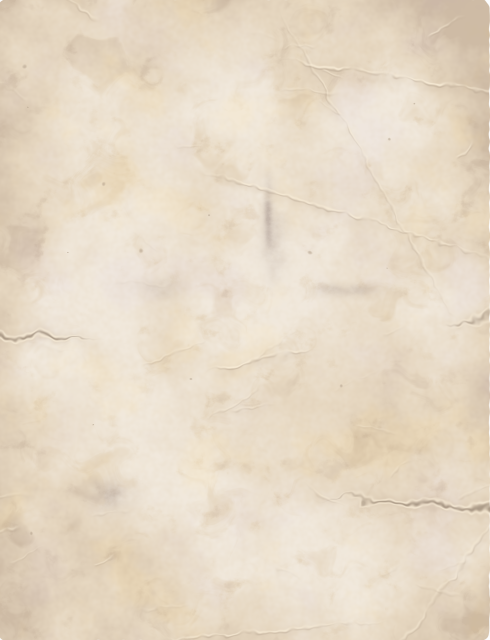
Give the GLSL for this texture, as a Shadertoy shader.

```glsl
// Aged cream parchment with mottled stains, worn edges, soft creases and small tears.
#define PALE vec3(0.938, 0.902, 0.848)
#define CREAM vec3(0.900, 0.840, 0.750)
#define TAN vec3(0.815, 0.742, 0.655)
#define RIDGE vec3(0.980, 0.935, 0.850)
#define SHADE vec3(0.700, 0.630, 0.550)
#define SMUDGE vec3(0.730, 0.670, 0.630)
#define EDGE_DARK 0.52
#define EDGE_REACH 0.095
#define MOTTLE 1.15
#define STAIN 0.30
#define CREASE_WIDTH 0.0016
#define CREASE_COUNT 34

vec2 hash2(vec2 p) {
    vec3 q = fract(vec3(p.xyx) * vec3(0.1031, 0.1030, 0.0973));
    q += dot(q, q.yzx + 33.33);
    return fract((q.xx + q.yz) * q.zy);
}

float gradientNoise(vec2 p) {
    vec2 i = floor(p), f = fract(p);
    vec2 u = f * f * f * (f * (f * 6.0 - 15.0) + 10.0);
    vec2 e = vec2(0.0, 1.0);
    float a = dot(hash2(i) * 2.0 - 1.0, f);
    float b = dot(hash2(i + e.yx) * 2.0 - 1.0, f - e.yx);
    float c = dot(hash2(i + e.xy) * 2.0 - 1.0, f - e.xy);
    float d = dot(hash2(i + e.yy) * 2.0 - 1.0, f - e.yy);
    return mix(mix(a, b, u.x), mix(c, d, u.x), u.y);
}

float fbm(vec2 p) {
    float sum = 0.0, amp = 0.5;
    for (int i = 0; i < 5; i++) {
        sum += amp * gradientNoise(p);
        p = mat2(1.6, 1.2, -1.2, 1.6) * p + 17.3;
        amp *= 0.55;
    }
    return sum;
}

float bell(float x, float w) { return exp(-x * x / (w * w)); }

// x: signed distance to the line a-b, y: position along it from 0 to 1
vec2 lineCoords(vec2 p, vec2 a, vec2 b) {
    vec2 ab = b - a, ap = p - a;
    return vec2((ab.x * ap.y - ab.y * ap.x) / length(ab), dot(ap, ab) / dot(ab, ab));
}

float fadeEnds(float h) { return smoothstep(0.0, 0.2, h) * (1.0 - smoothstep(0.7, 1.0, h)); }

// Raised paper fold: warm bright ridge, thin shadow and a faint stain around it
vec3 fold(vec3 col, vec2 p, vec2 a, vec2 b, float strength) {
    vec2 l = lineCoords(p, a, b);
    float s = strength * fadeEnds(l.y);
    col = mix(col, TAN, 0.30 * s * bell(l.x + 0.005, 0.008));
    col = mix(col, SHADE, 0.50 * s * bell(l.x + 1.4 * CREASE_WIDTH, CREASE_WIDTH));
    return mix(col, RIDGE, 0.85 * s * bell(l.x - 0.6 * CREASE_WIDTH, CREASE_WIDTH));
}

// Torn line from the margin point a, narrowing towards b
vec3 tear(vec3 col, vec2 p, vec2 a, vec2 b, float strength) {
    vec2 l = lineCoords(p, a, b);
    float s = strength * smoothstep(-0.05, 0.0, l.y) * (1.0 - smoothstep(0.5, 1.0, l.y));
    float w = mix(0.0026, 0.0014, clamp(l.y, 0.0, 1.0));
    col = mix(col, TAN, 0.5 * s * bell(l.x, 0.011));
    col = mix(col, RIDGE, 0.7 * s * bell(abs(l.x) - 2.0 * w, w));
    return mix(col, SHADE * 0.9, 0.8 * s * bell(l.x, w));
}

float smear(vec2 p, vec2 centre, vec2 size) {
    vec2 d = (p - centre) / size;
    return exp(-dot(d, d));
}

void mainImage(out vec4 fragColor, in vec2 fragCoord) {
    vec2 p = fragCoord / iResolution.y;
    vec2 size = vec2(iResolution.x / iResolution.y, 1.0);
    vec2 wobble = vec2(gradientNoise(p * 23.0), gradientNoise(p * 23.0 + 40.0));
    vec2 fine = vec2(gradientNoise(p * 75.0), gradientNoise(p * 75.0 + 90.0));

    // Base tone: dark uneven margins, clouds, ragged blotches and small flecks
    vec2 margin = min(p, size - p);
    float cloud = fbm(p * 4.5 + 3.0);
    float edge = exp(-margin.x / EDGE_REACH) + 0.65 * exp(-margin.y / EDGE_REACH);
    float tone = 0.08 + EDGE_DARK * edge * (1.0 + 1.5 * cloud) + MOTTLE * cloud;
    tone = max(tone, 0.35 * tone);
    float blotch = fbm(p * vec2(10.0, 12.0) + wobble * 0.6 + 11.0);
    float fleck = fbm(p * vec2(24.0, 28.0) + 50.0);
    tone += STAIN * smoothstep(0.04, 0.28, blotch);
    tone += 0.26 * smoothstep(0.08, 0.30, fleck) * smoothstep(-0.12, 0.12, blotch);
    tone += 0.12 * fleck + 0.10 * gradientNoise(p * 130.0) + 0.08 * fine.x;
    vec3 col = mix(PALE, CREAM, clamp(tone / 0.42, -0.15, 1.0));
    col = mix(col, TAN, clamp((tone - 0.42) / 0.55, 0.0, 1.1));

    // Warm and violet tints
    float tint = fbm(p * 8.0 + 60.0);
    col += vec3(0.010, 0.000, -0.028) * smoothstep(0.03, 0.25, tint);
    col += vec3(-0.008, -0.010, 0.008) * smoothstep(0.03, 0.25, -tint);

    // Grey smudges, broken up by the fleck noise
    vec2 q = p + 0.010 * wobble;
    float smudge = 0.60 * smear(p + 0.003 * wobble, vec2(0.420, 0.665), vec2(0.006, 0.050));
    smudge += 0.36 * smear(q, vec2(0.428, 0.625), vec2(0.017, 0.060));
    smudge += 0.42 * smear(q, vec2(0.545, 0.545), vec2(0.045, 0.010));
    smudge += 0.45 * smear(q, vec2(0.170, 0.225), vec2(0.032, 0.026));
    smudge += 0.26 * smear(q, vec2(0.250, 0.550), vec2(0.030, 0.016));
    col = mix(col, SMUDGE, clamp(smudge * (0.9 + 2.2 * fleck), 0.0, 0.8));

    // Long folds, then short scattered wrinkles
    vec2 w = p + 0.012 * wobble + 0.005 * fine;
    float wear = clamp(0.65 + 1.2 * wobble.y + 0.9 * fine.y, 0.08, 1.0);
    col = fold(col, w, vec2(0.30, 0.74), vec2(0.82, 0.58), 0.85 * wear);
    col = fold(col, w, vec2(0.43, 1.00), vec2(0.73, 0.47), 0.50 * wear);
    col = fold(col, w, vec2(0.43, 0.91), vec2(0.84, 0.845), 0.95 * wear);
    col = fold(col, w, vec2(0.32, 0.42), vec2(0.50, 0.46), 0.9 * wear);
    col = fold(col, w, vec2(0.24, 0.00), vec2(0.62, 0.03), 0.8 * wear);
    col = fold(col, w, vec2(0.60, -0.04), vec2(0.82, 0.25), 0.5 * wear);
    for (int i = 0; i < CREASE_COUNT; i++) {
        vec2 r = hash2(vec2(float(i), 7.0)), k = hash2(vec2(float(i), 31.0));
        float angle = mix(-0.6, 0.7, k.x);
        vec2 reach = mix(0.02, 0.065, k.y) * vec2(cos(angle), sin(angle));
        col = fold(col, w, r * size - reach, r * size + reach, mix(0.15, 0.6, fract(k.x * 9.0)) * wear);
    }

    // Margin tears
    vec2 t = p + 0.026 * wobble + 0.008 * fine;
    float open = clamp(0.85 + fine.y, 0.3, 1.0);
    col = tear(col, t, vec2(0.0, 0.478), vec2(0.16, 0.465), open);
    col = tear(col, t, vec2(size.x, 0.205), vec2(size.x - 0.28, 0.225), open);
    col = tear(col, t, vec2(size.x, 0.505), vec2(size.x - 0.08, 0.492), 0.7 * open);

    // Sparse brown specks
    vec2 cell = floor(p * 16.0), spot = hash2(cell + 5.0), kind = hash2(cell + 70.0);
    float speck = length(fract(p * 16.0) - mix(vec2(0.2), vec2(0.8), spot) + 0.04 * fine) / 16.0;
    float radius = mix(0.0010, 0.0030, kind.y * kind.y);
    col = mix(col, SHADE, step(kind.x, 0.09) * 0.55 * (1.0 - smoothstep(0.2, 1.6, speck / radius)));

    // Rounded sheet outline on white
    vec2 box = abs(p - 0.5 * size + vec2(0.002, 0.0)) - 0.5 * size + 0.014;
    float outside = length(max(box, 0.0)) - 0.015 + 0.003 * fine.x;
    col = mix(col, vec3(0.99), smoothstep(-0.001, 0.0015, outside));
    fragColor = vec4(col, 1.0);
}
```
